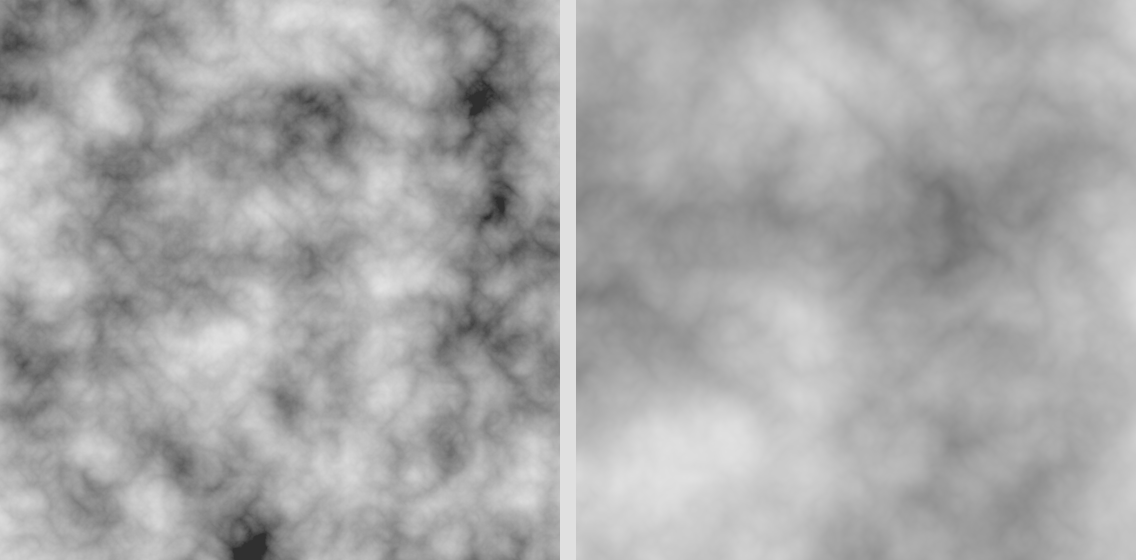
Left, the full canvas; right, a detail of the centre.
Write a WebGL 2 fragment shader that draws this texture.

```glsl
#version 300 es
precision highp float;
// Soft grey cloud: smooth gradient noise in two sizes sets light and dark banks,
// finer layers of folded noise add faint billows with creases between them.
// A gamma curve then deepens the hollows and calms the bright areas.
uniform vec2 u_resolution;
out vec4 fragColor;

// Integer hash of a lattice cell, giving a unit vector
vec2 cellGradient(vec2 cell) {
    uvec2 q = uvec2(ivec2(cell));
    uint h = q.x * 1597334677u ^ q.y * 3812015801u;
    h = (h ^ (h >> 16)) * 2146121005u;
    h = (h ^ (h >> 15)) * 2221713035u;
    h ^= h >> 16;
    float angle = 6.28319 * float(h >> 8) / 16777216.0;
    return vec2(cos(angle), sin(angle));
}

float gradientNoise(vec2 p) {
    vec2 cell = floor(p);
    vec2 f = p - cell;
    vec2 blend = f * f * f * (f * (f * 6.0 - 15.0) + 10.0);
    vec2 e = vec2(1.0, 0.0);
    float a = dot(cellGradient(cell), f);
    float b = dot(cellGradient(cell + e.xy), f - e.xy);
    float c = dot(cellGradient(cell + e.yx), f - e.yx);
    float d = dot(cellGradient(cell + e.xx), f - e.xx);
    return mix(mix(a, b, blend.x), mix(c, d, blend.x), blend.y);
}

// Folded noise summed over octaves, with slightly rounded creases
float billows(vec2 p) {
    float sum = 0.0;
    float weight = 1.0;
    for (int i = 0; i < 5; i++) {
        float n = gradientNoise(p);
        sum += weight * sqrt(n * n + 0.003);
        weight *= 0.5;
        p = p * 2.0 + vec2(17.37, 41.71);
    }
    return sum;
}

void main() {
    vec2 p = gl_FragCoord.xy / u_resolution.y;

    // Broad banks, in linear light
    float banks = 0.53 * gradientNoise(p * 4.7 + vec2(23.4, 61.8));
    banks += 0.2 * gradientNoise(p * 9.4 + vec2(71.2, 34.9));

    // Billowing detail and gamma curve
    float light = 0.235 + banks + 0.4 * billows(p * 10.5 + vec2(5.6, 12.3));
    float grey = pow(clamp(light, 0.025, 1.0), 1.0 / 2.2);
    fragColor = vec4(vec3(grey), 1.0);
}
```
